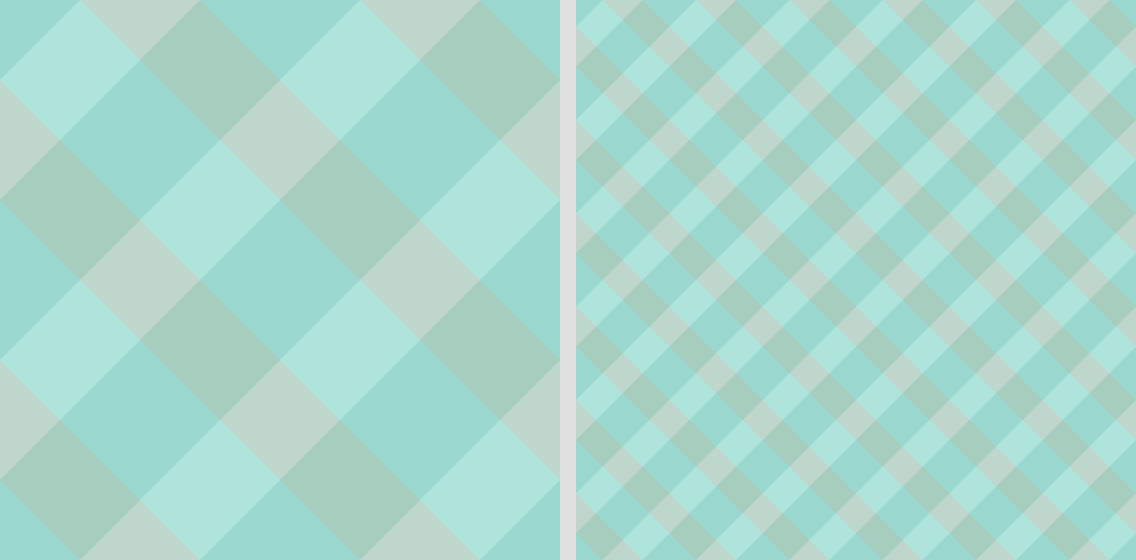
Left, the tile; right, the same tile 3 across and 3 down.
Write a three.js fragment shader that draws this pattern.

```glsl
#define REPEATS 2.0
#define HALF_BAND 0.214
#define RIM_WIDTH 0.008
#define RIM_STRENGTH 0.3
#define BASE_AQUA vec3(0.608, 0.851, 0.816)
#define PALE_AQUA vec3(0.686, 0.894, 0.863)
#define SAGE vec3(0.655, 0.804, 0.749)
#define CROSSING vec3(0.749, 0.839, 0.800)
#define RIM_GREY vec3(0.690, 0.800, 0.785)

varying vec2 vUv;

// Signed distance to the nearest band edge, negative inside the band
float bandDistance(float coord) {
  return abs(fract(coord) - 0.5) - HALF_BAND;
}

float coverage(float distance, float blur) {
  return 1.0 - smoothstep(-blur, blur, distance);
}

void main() {
  // Diagonal coordinates, one unit per stripe repeat
  float rising = (vUv.x - vUv.y) * REPEATS;
  float falling = (vUv.x + vUv.y) * REPEATS;
  float risingBlur = 0.6 * fwidth(rising);
  float fallingBlur = 0.6 * fwidth(falling);

  // Translucent bands and their overlaps
  float fallingEdge = bandDistance(falling);
  float paleBand = coverage(bandDistance(rising), risingBlur);
  float sageBand = coverage(fallingEdge, fallingBlur);
  vec3 ground = mix(BASE_AQUA, PALE_AQUA, paleBand);
  vec3 stripe = mix(SAGE, CROSSING, paleBand);
  vec3 color = mix(ground, stripe, sageBand);

  // Faint greyed rim along the falling bands
  float rim = coverage(abs(fallingEdge) - 0.5 * RIM_WIDTH, fallingBlur);
  color = mix(color, RIM_GREY, rim * RIM_STRENGTH * (1.0 - paleBand));

  gl_FragColor = vec4(color, 1.0);
}
```
